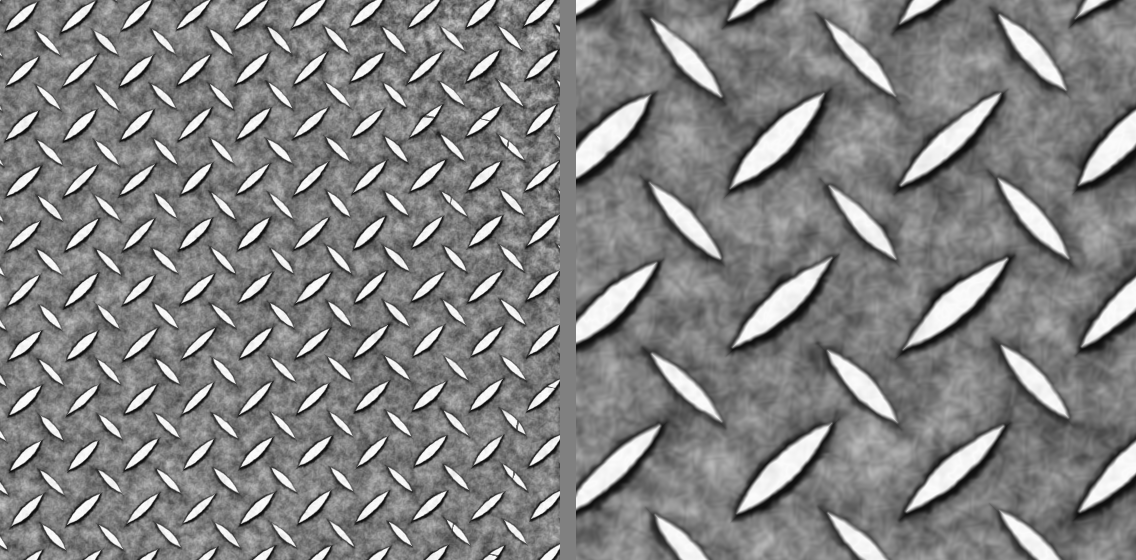
Left: the whole. Right: its middle third, enlarged.
This texture is drawn by a three.js fragment shader. Its source:

```glsl
// Worn steel tread plate: two crossing lattices of raised lens-shaped studs on mottled grey metal.
varying vec2 vUv;

// Lattice
const vec2 CELL = vec2(0.1031, 0.0980);
const vec2 ORIGIN = vec2(0.0375, 0.9710);
const float TILT = 0.0107;
const vec2 FALL_OFFSET = vec2(0.465, -0.495);

// Studs: half length and half width of the lit face and of its shadow
const vec2 RISE_FACE = vec2(0.0390, 0.0076);
const vec2 RISE_SHADOW = vec2(0.0445, 0.0122);
const vec2 FALL_FACE = vec2(0.0300, 0.0058);
const vec2 FALL_SHADOW = vec2(0.0360, 0.0086);
const float RISE_ANGLE = 0.745;
const float FALL_ANGLE = -0.815;
const float RISE_DEPTH = 0.94;
const float FALL_DEPTH = 0.62;
const vec2 SHADOW_SHIFT = vec2(-0.0010, -0.0013);
const float HALO_SIZE = 0.0065;
const float HALO_DEPTH = 0.22;

// Tones and wear
const float METAL = 0.525;
const float LIT = 0.985;
const float SHADE = 0.035;
const float MOTTLE = 0.066;
const float EDGE = 0.0016;
const float NICK_RATE = 0.04;
const float NICK_WIDTH = 0.0026;

mat2 turn(float a) {
  float c = cos(a), s = sin(a);
  return mat2(c, s, -s, c);
}

vec3 hash3(vec2 p) {
  vec3 k = vec3(dot(p, vec2(127.1, 311.7)), dot(p, vec2(269.5, 183.3)), dot(p, vec2(419.2, 71.9)));
  return fract(sin(k) * 4375.85);
}

// Layered, mutually bent sines with roughly unit spread
float mottle(vec2 p) {
  vec2 q = p * 75.0;
  float sum = 0.0, power = 0.0, amp = 1.0;
  for (int i = 0; i < 9; i++) {
    q = turn(1.13) * q + vec2(3.7, 1.9);
    vec2 bend = 1.5 * sin(q.yx * 0.63 + 1.3 * sin(q * 0.41));
    sum += amp * sin(q.x + bend.x) * cos(q.y * 0.7 + bend.y);
    power += amp * amp * 0.25;
    q *= 1.31;
    amp *= 0.91;
  }
  return sum / sqrt(power);
}

// Signed distance to a lens lying along x
float lens(vec2 p, vec2 size) {
  vec2 h = abs(p);
  float d = (size.x * size.x - size.y * size.y) / (2.0 * size.y);
  return (h.x - size.x) * d > h.y * size.x
    ? length(h - vec2(size.x, 0.0))
    : length(h + vec2(0.0, d)) - d - size.y;
}

// Draws one lattice of studs over the given tone
float studs(float tone, vec2 p, vec2 offset, float angle, vec2 face, vec2 shadow, float depth, float grain) {
  vec2 q = p / CELL - offset;
  vec2 id = floor(q + 0.5);
  vec3 rnd = hash3(id + angle * 7.0);
  vec3 wear = hash3(id + 31.7 + angle);

  vec2 local = (q - id) * CELL + (rnd.xy - 0.5) * 0.0028;
  local = turn(-angle - (rnd.z - 0.5) * 0.09) * local;
  vec2 scale = vec2(0.95, 0.90) + vec2(0.10, 0.20) * wear.xy;
  float d = lens(local, face * scale) + grain * 0.0003;
  float dark = lens(local - SHADOW_SHIFT, shadow * scale) + grain * 0.0005;

  // Soft halo, then the crisp tapered shadow
  tone *= 1.0 - HALO_DEPTH * exp(-max(dark, 0.0) / HALO_SIZE);
  tone = mix(tone, SHADE, depth * (1.0 - smoothstep(-0.0032, 0.0022, dark)));

  // Lit face, with a few nicks that gather on the right
  float nicked = step(wear.z, NICK_RATE * (0.4 + 2.6 * smoothstep(4.5, 7.5, id.x)));
  float cut = abs(local.x + local.y * 0.7 - (rnd.x - 0.5) * face.x);
  float nick = nicked * (1.0 - smoothstep(NICK_WIDTH * 0.3, NICK_WIDTH, cut + grain * 0.0005));
  float lit = LIT - 0.025 * abs(grain) - 0.55 * nick;
  return mix(tone, lit, 1.0 - smoothstep(-EDGE, EDGE, d));
}

void main() {
  vec2 p = turn(-TILT) * (vUv - ORIGIN);
  float grain = mottle(vUv);

  // Bare metal, rougher towards the upper right
  float rough = 1.0 + 0.55 * smoothstep(1.2, 1.9, vUv.x + vUv.y);
  float tone = METAL + MOTTLE * rough * grain;

  tone = studs(tone, p, FALL_OFFSET, FALL_ANGLE, FALL_FACE, FALL_SHADOW, FALL_DEPTH, grain);
  tone = studs(tone, p, vec2(0.0), RISE_ANGLE, RISE_FACE, RISE_SHADOW, RISE_DEPTH, grain);
  gl_FragColor = vec4(vec3(clamp(tone, 0.0, 1.0)), 1.0);
}
```
